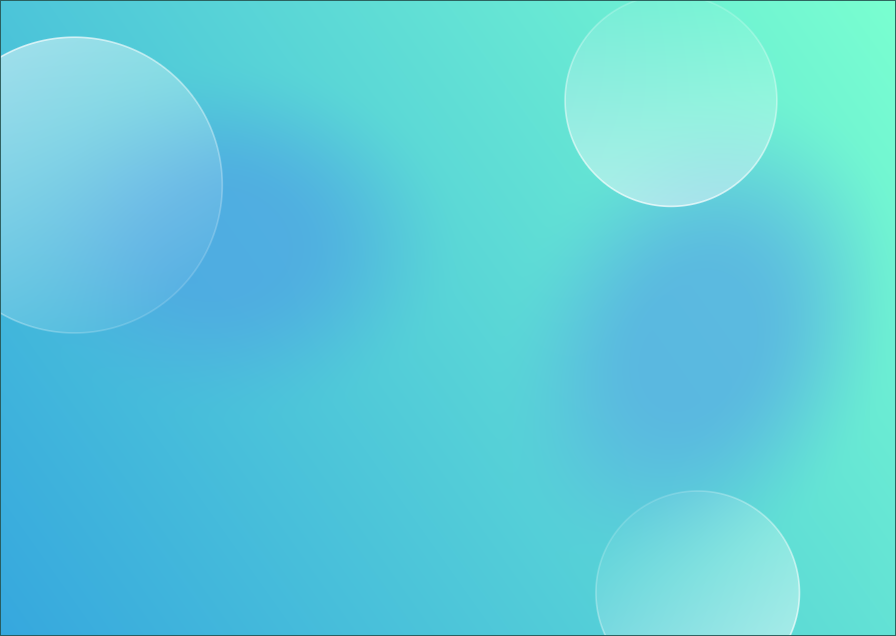
Write a WebGL 2 fragment shader that draws this background.

```glsl
#version 300 es
precision highp float;

uniform vec2 u_resolution;
out vec4 fragColor;

const vec3 DEEP_BLUE = vec3(0.21, 0.655, 0.87);
const vec3 MINT = vec3(0.475, 1.0, 0.815);
const vec3 LEFT_BLUE = vec3(0.31, 0.65, 0.89);
const vec3 RIGHT_BLUE = vec3(0.345, 0.68, 0.89);
const vec3 FRAME = vec3(0.15, 0.33, 0.32);

// Linear gradient along the diagonal from the lower left corner
vec3 diagonalGradient(vec2 p, vec2 size, vec3 from, vec3 to) {
    return mix(from, to, clamp(dot(p, size) / dot(size, size), 0.0, 1.0));
}

// Soft rotated ellipse: 1 in the core, fading to 0 outside
float softEllipse(vec2 p, vec2 center, vec2 radii, float angle) {
    float c = cos(angle), s = sin(angle);
    vec2 q = mat2(c, -s, s, c) * (p - center);
    return 1.0 - smoothstep(0.35, 1.5, length(q / radii));
}

// Frosted disc with a fill and a rim that brighten towards one side
vec3 glassDisc(vec3 base, vec2 p, vec2 center, float radius, vec2 lightDir, float pixel) {
    vec2 q = p - center;
    float d = length(q) - radius;
    float light = clamp(0.5 + 0.5 * dot(q, normalize(lightDir)) / radius, 0.0, 1.0);
    float fill = clamp(0.5 - d / pixel, 0.0, 1.0);
    float rimWidth = 0.0013;
    float rim = clamp((rimWidth - abs(d)) / pixel + 0.5, 0.0, 1.0);
    vec3 color = mix(base, vec3(1.0), fill * mix(0.06, 0.46, light));
    return mix(color, vec3(1.0), rim * mix(0.15, 0.7, light));
}

void main() {
    float pixel = 1.0 / u_resolution.y;
    vec2 p = gl_FragCoord.xy * pixel;
    vec2 size = u_resolution * pixel;

    // Backdrop and blurred blue patches
    vec3 color = diagonalGradient(p, size, DEEP_BLUE, MINT);
    float leftPatch = softEllipse(p, vec2(0.355, 0.62), vec2(0.255, 0.195), 0.0);
    float rightPatch = softEllipse(p, vec2(1.1, 0.465), vec2(0.28, 0.205), 1.1);
    color = mix(color, LEFT_BLUE, 0.78 * leftPatch);
    color = mix(color, RIGHT_BLUE, 0.78 * rightPatch);

    // Glass discs
    color = glassDisc(color, p, vec2(0.117, 0.709), 0.2325, vec2(-0.6, 0.8), pixel);
    color = glassDisc(color, p, vec2(1.055, 0.842), 0.1665, vec2(-0.1, -1.0), pixel);
    color = glassDisc(color, p, vec2(1.097, 0.068), 0.16, vec2(0.6, -0.8), pixel);

    // Thin frame along the canvas edge
    vec2 inset = min(p, size - p);
    float frameWidth = 0.0014;
    float frame = clamp((frameWidth - min(inset.x, inset.y)) / pixel + 0.5, 0.0, 1.0);
    color = mix(color, FRAME, frame);

    fragColor = vec4(color, 1.0);
}
```
